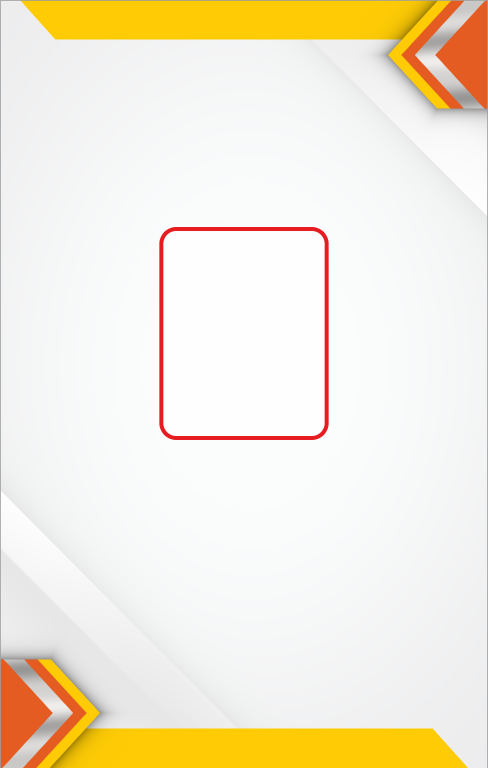
Reproduce this background procedurally as a WebGL 1 fragment shader.

```glsl
precision highp float;
// A pale card with yellow bands, layered chevrons and paper folds in two
// opposite corners, around an empty red rounded frame. The lower half is the
// upper half turned by 180 degrees; all shapes are signed distances.
uniform vec2 u_resolution;

// Layout in design units, origin at the upper left.
const vec2 CARD = vec2(490.0, 768.0);
const vec2 GLOW_CENTER = vec2(252.0, 365.0);
const vec2 FRAME_CENTER = vec2(245.0, 333.5);
const vec2 FRAME_HALF = vec2(85.0, 106.5);
const float FRAME_RADIUS = 17.0;
const float FRAME_STROKE = 4.0;
const float BAND_HEIGHT = 39.5;
const float BAND_START = 20.0;
const vec2 CHEVRON_TIP = vec2(389.5, 55.0);
const float CHEVRON_BOTTOM = 108.5;
const float CHEVRON_SLOPE = 0.92;
const float ORANGE_INSET = 13.5;
const float SILVER_INSET = 27.0;
const float CORE_INSET = 47.5;
const float UPPER_FOLD = 273.0;
const float LOWER_FOLD = 212.0;

const vec3 PAPER_LIGHT = vec3(0.985, 0.99, 0.99);
const vec3 PAPER_DARK = vec3(0.925, 0.925, 0.93);
const vec3 YELLOW = vec3(0.995, 0.795, 0.02);
const vec3 ORANGE = vec3(0.895, 0.36, 0.13);
const vec3 RED = vec3(0.90, 0.11, 0.13);
const vec3 EDGE_GREY = vec3(0.62);

float pixelSize;

// Antialiased coverage of a signed distance (negative inside).
float cover(float dist) {
  return clamp(0.5 - dist / pixelSize, 0.0, 1.0);
}

float roundedBox(vec2 p, vec2 halfSize, float radius) {
  vec2 d = abs(p) - halfSize + radius;
  return length(max(d, 0.0)) + min(max(d.x, d.y), 0.0) - radius;
}

// Brushed metal: soft horizontal reflections.
vec3 silver(vec2 q) {
  float y = q.y + 0.08 * q.x;
  float shine = 0.75 + 0.11 * sin(y * 0.115 - 4.2) + 0.06 * sin(y * 0.21 + 1.0);
  shine += 0.09 * exp(-pow((q.y - 56.0) / 24.0, 2.0));
  return shine * vec3(1.0, 0.99, 0.985);
}

vec3 paper(vec2 p) {
  float r = length((p - GLOW_CENTER) / vec2(330.0, 440.0));
  return mix(PAPER_LIGHT, PAPER_DARK, smoothstep(0.2, 1.25, r));
}

// Diagonal fold: shadow before the crease, bright strip, then a grey flap.
vec3 addFold(vec3 color, vec2 q, float lower) {
  float t = (q.x - q.y - mix(UPPER_FOLD, LOWER_FOLD, lower)) * 0.7071;
  float width = mix(68.0, 41.0, lower);
  float softness = mix(30.0, 1.5, lower);
  vec3 shaded = color - 0.045 * exp(min(t, 0.0) / 13.0);
  float outer = smoothstep(300.0, CARD.x, q.x);
  float strip = mix(0.938, 0.995, outer) - 0.03 * clamp(t / width, 0.0, 1.0);
  float flap = 0.905 + 0.025 * smoothstep(width, width + 60.0, t);
  float lit = mix(strip, flap, smoothstep(width - softness, width + softness, t));
  return mix(shaded, vec3(lit, lit, lit + 0.003), cover(-t));
}

vec3 addChevron(vec3 color, vec2 q) {
  float slant = 1.0 / sqrt(1.0 + CHEVRON_SLOPE * CHEVRON_SLOPE);
  float inset = q.x - CHEVRON_TIP.x - CHEVRON_SLOPE * abs(q.y - CHEVRON_TIP.y);
  float shape = max(-inset * slant, q.y - CHEVRON_BOTTOM);
  color *= 1.0 - 0.38 * exp(-max(shape, 0.0) / 6.5);

  vec3 layers = mix(YELLOW, ORANGE, cover((ORANGE_INSET - inset) * slant));
  layers = mix(layers, silver(q), cover((SILVER_INSET - inset) * slant));
  layers = mix(layers, ORANGE, cover((CORE_INSET - inset) * slant));
  return mix(color, layers, cover(shape));
}

void main() {
  pixelSize = CARD.x / u_resolution.x;
  vec2 p = gl_FragCoord.xy / u_resolution * CARD;
  p.y = CARD.y - p.y;

  // Corner coordinates shared by both ornaments.
  float lower = step(CARD.y * 0.5, p.y);
  vec2 q = mix(p, CARD - p, lower);

  vec3 color = addFold(paper(p), q, lower);

  // Slanted yellow band and the chevron over it.
  float band = max(q.y - BAND_HEIGHT, (BAND_START + 0.9 * q.y - q.x) * 0.743);
  color = mix(color, YELLOW, cover(band));
  color = addChevron(color, q);

  // Rounded frame with a white interior.
  float frame = roundedBox(p - FRAME_CENTER, FRAME_HALF, FRAME_RADIUS);
  color = mix(color, RED, cover(frame));
  color = mix(color, vec3(0.995), cover(frame + FRAME_STROKE));

  // Hairline around the card.
  float border = min(min(p.x, CARD.x - p.x), p.y);
  color = mix(color, EDGE_GREY, 0.8 * cover(border - 1.0));

  gl_FragColor = vec4(color, 1.0);
}
```
